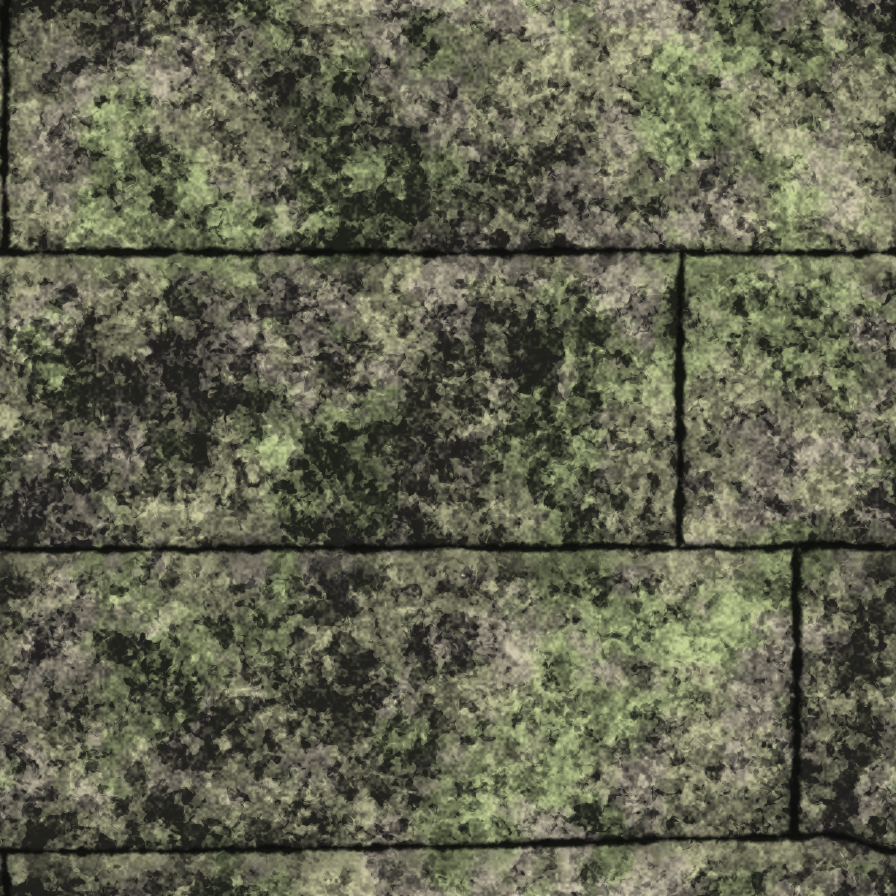
Reproduce this texture procedurally as a Shadertoy shader.

```glsl
const vec3 STONE_DARK = vec3(0.15, 0.15, 0.13);
const vec3 STONE_PALE = vec3(0.71, 0.71, 0.56);
const vec3 JOINT_COLOR = vec3(0.05, 0.055, 0.045);
const vec3 MOSS_TINT = vec3(0.95, 1.02, 0.92);
const vec3 MAUVE_TINT = vec3(1.01, 0.97, 1.07);

// One entry per course, from the bottom up
const vec3 BED_HEIGHT = vec3(0.050, 0.388, 0.719);
const vec3 BED_RISE = vec3(0.022, 0.003, -0.002);
const vec3 SEAM_X = vec3(0.888, 0.759, 0.005);
const vec3 LEDGE_STRENGTH = vec3(0.80, 0.75, 0.60);

const float BED_HALF_WIDTH = 0.0036;
const float SEAM_HALF_WIDTH = 0.0050;
const float LEDGE_DEPTH = 0.032;
const float MEAN_TONE = 0.40;
const float DARKEST_TONE = 0.12;

float hash(ivec2 cell, int salt) {
    uint h = uint(cell.x) * 374761393u + uint(cell.y) * 668265263u + uint(salt) * 974711u;
    h = (h ^ (h >> 13)) * 1274126177u;
    h = (h ^ (h >> 15)) * 2246822519u;
    return float((h ^ (h >> 16)) & 65535u) / 65535.0;
}

// Value noise that wraps over the unit canvas
float noise(vec2 uv, int cells, int salt) {
    vec2 p = fract(uv) * float(cells);
    ivec2 a = ivec2(floor(p)) % cells;
    ivec2 b = (a + 1) % cells;
    vec2 f = fract(p);
    f = f * f * (3.0 - 2.0 * f);
    return mix(mix(hash(a, salt), hash(ivec2(b.x, a.y), salt), f.x),
               mix(hash(ivec2(a.x, b.y), salt), hash(b, salt), f.x), f.y);
}

float fbm(vec2 uv, int cells, int octaves, int salt) {
    float sum = 0.0, weight = 0.0, amp = 1.0;
    for (int i = 0; i < octaves; i++) {
        sum += amp * noise(uv, cells, salt + i);
        weight += amp;
        amp *= 0.68;
        cells *= 2;
    }
    return sum / weight;
}

// Mottled brightness of the weathered face
float stoneTone(vec2 uv) {
    vec2 warp = vec2(fbm(uv, 60, 3, 10), fbm(uv, 60, 3, 20)) - 0.5;
    vec2 q = uv + 0.016 * warp;
    float broad = fbm(q, 5, 3, 30) - 0.5;
    float blotch = fbm(q, 22, 4, 40) - 0.5;
    float grain = fbm(uv, 120, 2, 50) - 0.5;
    float grit = noise(uv, 330, 55) - 0.5;
    float tone = MEAN_TONE + 0.26 * broad + 0.36 * blotch + 0.36 * grain + 0.20 * grit;

    // Pale lichen crust and dark pits, both with ragged edges
    float lichen = fbm(q, 32, 5, 60) + 0.35 * broad + 0.16 * grain;
    float pits = fbm(q, 52, 4, 70) - 0.45 * broad - 0.22 * blotch - 0.16 * grain;
    tone += 0.14 * smoothstep(0.53, 0.60, lichen);
    tone -= 0.19 * smoothstep(0.51, 0.59, pits);
    return tone;
}

void mainImage(out vec4 fragColor, in vec2 fragCoord) {
    vec2 uv = fragCoord / iResolution.xy;
    float pixel = 1.0 / min(iResolution.x, iResolution.y);
    float wobble = 0.009 * (fbm(uv, 12, 4, 80) - 0.5);
    float chips = 0.011 * (fbm(uv, 50, 4, 90) - 0.5);

    // Nearest bed joints under and over this point
    float rise = uv.x * uv.x * (1.0 - smoothstep(0.92, 1.0, uv.x));
    float under = 1.0, over = 1.0;
    int course = 0, upper = 0;
    for (int i = 0; i < 3; i++) {
        float bed = BED_HEIGHT[i] + BED_RISE[i] * rise + wobble;
        float up = fract(uv.y - bed);
        if (up < under) { under = up; course = i; }
        if (1.0 - up < over) { over = 1.0 - up; upper = i; }
    }
    float side = fract(uv.x - SEAM_X[course] - wobble + 0.5) - 0.5;

    // Weathered face, smoother and paler on the worn upper ledge
    float tone = stoneTone(uv);
    float ledgeNoise = fbm(uv, 18, 3, 100) - 0.5;
    float ledge = 1.0 - smoothstep(0.7, 1.1, over / LEDGE_DEPTH + ledgeNoise);
    ledge *= LEDGE_STRENGTH[upper] * smoothstep(-0.20, 0.12, ledgeNoise + 0.05);
    tone = mix(tone, 0.45 + 0.40 * (tone - MEAN_TONE), ledge);

    // Grime gathers at the base and sides of each block
    float grime = 0.22 * exp(-under / 0.012) + 0.12 * exp(-abs(side) / 0.010);
    tone -= grime + 0.06 * exp(-over / 0.006);

    // Soft floor keeps some detail in the darkest hollows
    float lift = tone - DARKEST_TONE;
    tone = min(DARKEST_TONE + 0.5 * (lift + sqrt(lift * lift + 0.003)), 0.80);

    // Stone colour with drifting moss and mauve tints
    vec3 color = mix(STONE_DARK, STONE_PALE, (tone - 0.15) / 0.56);
    float moss = smoothstep(0.46, 0.62, fbm(uv, 8, 5, 110));
    float mauve = smoothstep(0.48, 0.62, fbm(uv, 14, 5, 120));
    color *= mix(vec3(1.0), MOSS_TINT, moss);
    color *= mix(vec3(1.0), MAUVE_TINT, mauve * (1.0 - moss));

    // Dark open joints with chipped edges
    float bedGap = min(under, over) - BED_HALF_WIDTH + chips;
    float seamGap = abs(side) - SEAM_HALF_WIDTH + chips;
    float soft = 0.0018 + pixel;
    float joint = 1.0 - smoothstep(-soft, soft, min(bedGap, seamGap));
    color = mix(color, JOINT_COLOR, joint * 0.94);

    fragColor = vec4(max(color, 0.0), 1.0);
}
```
